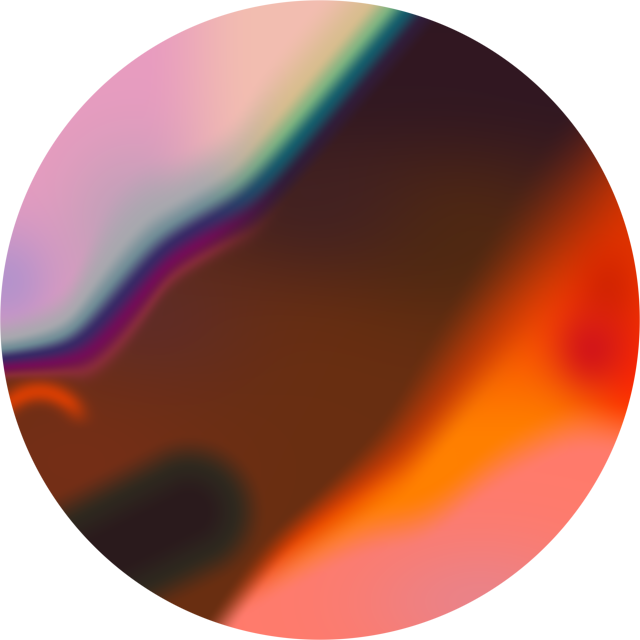
Reproduce this background procedurally as a Shadertoy shader.

```glsl
// A round disc of blurred, iridescent colour: pink sky, dark diagonal band, orange glow.

const vec3 PAPER   = vec3(1.0);
const vec3 PINK    = vec3(0.91, 0.61, 0.75);
const vec3 PEACH   = vec3(0.95, 0.74, 0.69);
const vec3 LILAC   = vec3(0.69, 0.57, 0.80);
const vec3 MIST    = vec3(0.68, 0.64, 0.71);
const vec3 TAN     = vec3(0.84, 0.74, 0.55);
const vec3 GREEN   = vec3(0.47, 0.70, 0.50);
const vec3 TEAL    = vec3(0.08, 0.36, 0.42);
const vec3 INDIGO  = vec3(0.22, 0.16, 0.40);
const vec3 MAGENTA = vec3(0.45, 0.05, 0.34);
const vec3 ROSE    = vec3(0.60, 0.18, 0.27);
const vec3 PLUM    = vec3(0.19, 0.09, 0.13);
const vec3 BROWN   = vec3(0.41, 0.18, 0.065);
const vec3 UMBER   = vec3(0.31, 0.16, 0.06);
const vec3 RUST    = vec3(0.46, 0.18, 0.09);
const vec3 SOOT    = vec3(0.165, 0.10, 0.11);
const vec3 MOSS    = vec3(0.18, 0.16, 0.12);
const vec3 ORANGE  = vec3(1.0, 0.50, 0.0);
const vec3 EMBER   = vec3(0.90, 0.25, 0.0);
const vec3 RED     = vec3(0.83, 0.09, 0.09);
const vec3 SALMON  = vec3(1.0, 0.48, 0.42);

const float DISC_RADIUS = 0.5;
const float BEND = 0.035;      // roundness of the bends in both contours
const float SLOPE_STEP = 0.005;

// Smooth version of max(x, 0)
float ramp(float x) {
    return 0.5 * (x + sqrt(x * x + BEND * BEND));
}

// Soft elliptical spot, 1 at its centre
float glow(vec2 p, vec2 centre, vec2 size) {
    vec2 q = (p - centre) / size;
    return exp(-dot(q, q));
}

float capsule(vec2 p, vec2 a, vec2 b, float radius) {
    vec2 ab = b - a;
    float t = clamp(dot(p - a, ab) / dot(ab, ab), 0.0, 1.0);
    return length(p - a - ab * t) - radius;
}

// Height of the contour between the pale sky and the dark band
float skyEdge(float x) {
    return 0.44 + 0.1 * x + 1.2 * ramp(x - 0.12)
         - 0.8 * ramp(x - 0.25) + 0.7 * ramp(x - 0.385);
}

// Height of the contour between the dark band and the orange glow
float fireEdge(float x) {
    return 0.154 + 1.5 * (x - 0.43) - 0.72 * ramp(x - 0.43) + 0.6 * ramp(x - 0.62);
}

// Turns a vertical offset into an approximate distance
float acrossSlope(float offset, float rise) {
    float slope = rise / SLOPE_STEP;
    return offset / sqrt(1.0 + slope * slope);
}

vec3 darkBand(vec2 p) {
    vec3 col = mix(BROWN, PLUM, smoothstep(0.48, 0.85, p.y));
    col = mix(col, UMBER, 0.85 * glow(p, vec2(0.70, 0.62), vec2(0.16, 0.13)));
    col = mix(col, vec3(0.36, 0.17, 0.17), 0.8 * glow(p, vec2(0.22, 0.50), vec2(0.17, 0.13)));
    col = mix(col, vec3(0.25, 0.13, 0.14), 0.7 * glow(p, vec2(0.50, 0.68), vec2(0.16, 0.11)));
    col = mix(col, RUST, 0.9 * glow(p, vec2(0.12, 0.28), vec2(0.22, 0.14)));

    // Glowing arc at the left rim
    vec2 q = p - vec2(0.062, 0.325);
    float ring = (length(q) - 0.063) / 0.018;
    float arc = exp(-ring * ring) * smoothstep(0.0, 0.055, q.y);
    col = mix(col, EMBER, 0.85 * arc);

    // Sooty hollow with a mossy rim
    float hollow = capsule(p, vec2(0.09, 0.095), vec2(0.295, 0.20), 0.096);
    vec3 soot = mix(SOOT, MOSS, smoothstep(-0.075, -0.015, hollow));
    return mix(col, soot, 1.0 - smoothstep(-0.03, 0.028, hollow));
}

vec3 fire(vec2 p, float depth) {
    vec3 col = mix(EMBER, ORANGE, smoothstep(0.0, 0.07, depth));
    col = mix(col, vec3(0.96, 0.26, 0.0), smoothstep(0.30, 0.55, p.y));
    col = mix(col, vec3(0.80, 0.19, 0.0), 0.7 * smoothstep(0.5, 0.68, p.y));
    col = mix(col, vec3(1.0, 0.17, 0.0), glow(p, vec2(0.99, 0.43), vec2(0.07, 0.13)));
    col = mix(col, vec3(0.80, 0.13, 0.0), 0.8 * glow(p, vec2(0.95, 0.55), vec2(0.06, 0.08)));
    col = mix(col, RED, glow(p, vec2(0.925, 0.455), vec2(0.06, 0.065)));

    // Salmon pool below the orange
    float pool = 0.115 + 0.51 * (p.x - 0.43) - 0.7 * ramp(p.x - 0.90)
               - 0.03 * glow(p, vec2(0.67, p.y), vec2(0.08, 1.0));
    vec3 salmon = mix(SALMON, vec3(0.92, 0.51, 0.53), glow(p, vec2(0.75, 0.06), vec2(0.18, 0.10)));
    return mix(col, salmon, smoothstep(-0.035, 0.055, pool - p.y));
}

vec3 sky(vec2 p) {
    vec3 col = mix(PINK, PEACH, smoothstep(0.22, 0.40, p.x));
    col = mix(col, MIST, 0.75 * glow(p, vec2(0.21, 0.64), vec2(0.11, 0.13)));
    return mix(col, LILAC, 0.9 * glow(p, vec2(0.01, 0.56), vec2(0.08, 0.09)));
}

// Lays the spectral fringe and the sky over the dark band; s runs across the edge
vec3 addSky(vec3 col, vec2 p, float s) {
    float upper = smoothstep(0.30, 0.46, p.x);
    float line = (s + 0.95) / 0.28;
    col = mix(col, ROSE, 0.65 * (1.0 - upper) * exp(-line * line));
    col = mix(col, mix(MAGENTA, vec3(0.19, 0.11, 0.22), upper), smoothstep(-1.1, -0.55, s));
    col = mix(col, mix(INDIGO, TEAL, upper), smoothstep(-0.65, -0.05, s));
    col = mix(col, mix(vec3(0.42, 0.54, 0.58), GREEN, upper), smoothstep(-0.15, 0.45, s));
    col = mix(col, mix(vec3(0.65, 0.66, 0.68), TAN, upper), smoothstep(0.25, 1.0, s));
    return mix(col, sky(p), smoothstep(0.7, 2.3, s));
}

void mainImage(out vec4 fragColor, in vec2 fragCoord) {
    float side = min(iResolution.x, iResolution.y);
    vec2 p = (fragCoord - 0.5 * iResolution.xy) / side + 0.5;

    // Distances to the two contours
    float skyY = skyEdge(p.x);
    float fireY = fireEdge(p.x);
    float skyDist = acrossSlope(p.y - skyY, skyEdge(p.x + SLOPE_STEP) - skyY);
    float fireDepth = acrossSlope(fireY - p.y, fireEdge(p.x + SLOPE_STEP) - fireY);

    // Layers, from the band outwards
    float blur = mix(0.025, 0.10, smoothstep(0.45, 0.88, p.x));
    vec3 col = darkBand(p);
    col = mix(col, fire(p, fireDepth), smoothstep(-blur, blur, fireDepth));
    col = addSky(col, p, skyDist / mix(0.03, 0.05, smoothstep(0.0, 0.2, p.x)));

    // Disc mask with a one-pixel soft rim
    float rim = (length(p - 0.5) - DISC_RADIUS) * side;
    fragColor = vec4(mix(col, PAPER, smoothstep(-1.0, 0.5, rim)), 1.0);
}
```
